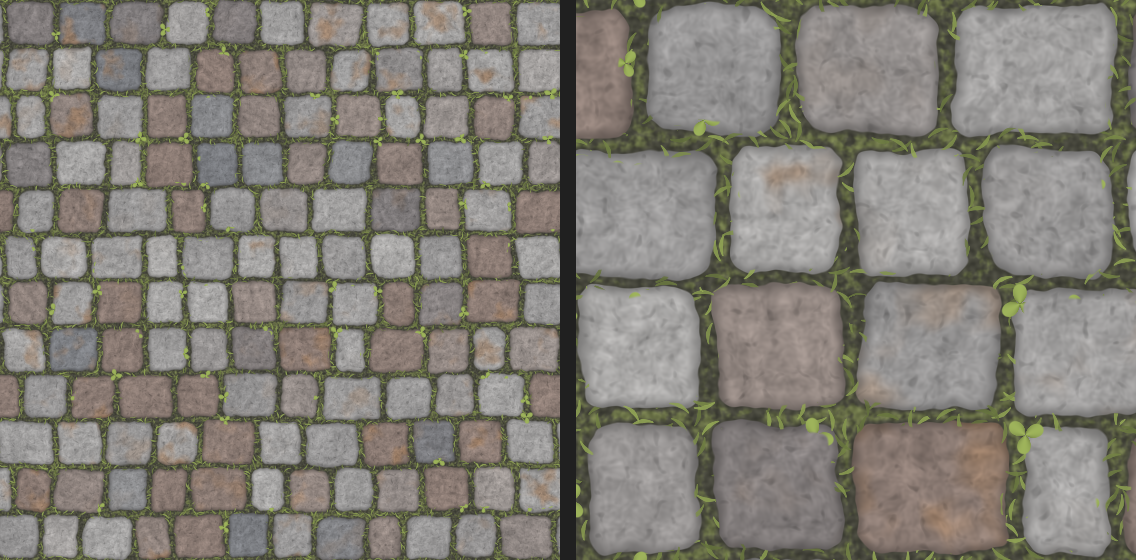
Left: the whole. Right: its middle third, enlarged.
Write a Shadertoy shader that draws this texture.

```glsl
// Old cobblestone paving: twelve staggered rows of worn setts with mossy, grassy joints.

// Layout, in canvas units; rows are listed from the bottom up
const float ROWS = 12.0;
const float ROW_STONES[12] = float[12](12., 12., 11., 11., 12., 12., 12., 11., 12., 12., 12., 11.);
const float ROW_SHIFT[12] = float[12](.061, .014, -.005, .037, .0, .09, .08, .018, .014, .013, .0, .009);
const vec2 JOINT = vec2(0.0100, 0.0080);   // width of vertical and horizontal joints
const float JOINT_JITTER = 0.30;           // share of a stone width
const float ROW_JITTER = 0.0045;
const float SKEW = 0.16;
const vec2 CORNER = vec2(0.010, 0.022);    // smallest and largest corner radius
const float GRASS_FREQ = 100.0;
const float SPRIG_FREQ = 26.0;
const float SPRIG_CHANCE = 0.16;

// Colours
const vec3 PALE_GREY = vec3(0.65, 0.645, 0.64);
const vec3 MID_GREY = vec3(0.57, 0.565, 0.565);
const vec3 SLATE = vec3(0.46, 0.47, 0.49);
const vec3 BROWN = vec3(0.53, 0.465, 0.435);
const vec3 RUST = vec3(0.60, 0.47, 0.36);
const vec3 SOIL = vec3(0.27, 0.27, 0.23);
const vec3 MOSS = vec3(0.42, 0.45, 0.28);
const vec3 GRASS_DARK = vec3(0.38, 0.43, 0.23);
const vec3 GRASS_LIGHT = vec3(0.59, 0.67, 0.34);

struct Stone { float dist; vec2 local; vec3 seed; };

vec3 hash3(vec3 p) {
    uvec3 v = uvec3(ivec3(floor(p)) + 4096) * 1664525u + 1013904223u;
    v.x += v.y * v.z; v.y += v.z * v.x; v.z += v.x * v.y;
    v ^= v >> 16u;
    v.x += v.y * v.z; v.y += v.z * v.x; v.z += v.x * v.y;
    return vec3(v & 0xffffu) / 65535.0;
}

mat2 rotation(float a) { return mat2(cos(a), sin(a), -sin(a), cos(a)); }

float cornerSlope(vec2 cell, vec2 offset, float freq) {
    float a = 6.2832 * hash3(vec3(mod(cell, freq), freq)).x;
    return dot(vec2(cos(a), sin(a)), offset);
}

// Gradient noise that tiles over the unit square
float noise(vec2 uv, float freq) {
    vec2 p = uv * freq, c = floor(p), f = p - c;
    vec2 w = f * f * f * (f * (f * 6.0 - 15.0) + 10.0);
    vec2 e = vec2(1, 0);
    return mix(mix(cornerSlope(c, f, freq), cornerSlope(c + e, f - e, freq), w.x),
               mix(cornerSlope(c + e.yx, f - e.yx, freq), cornerSlope(c + 1.0, f - 1.0, freq), w.x), w.y);
}

float fbm(vec2 uv, float freq) {
    return noise(uv, freq) + 0.55 * noise(uv, freq * 2.0) + 0.3 * noise(uv, freq * 4.0);
}

// Position of the i-th vertical joint in a row
float jointX(float row, float i) {
    float n = ROW_STONES[int(row)];
    return ROW_SHIFT[int(row)] + (i + JOINT_JITTER * (hash3(vec3(mod(i, n), row, 1)).x - 0.5)) / n;
}

Stone nearestStone(vec2 p) {
    Stone best = Stone(1.0, vec2(0), vec3(0));
    for (float dr = -1.0; dr <= 1.0; dr++) {
        float level = floor(p.y * ROWS) + dr, row = mod(level, ROWS);
        float n = ROW_STONES[int(row)];
        for (float dc = -1.0; dc <= 1.0; dc++) {
            float i = floor((p.x - ROW_SHIFT[int(row)]) * n) + dc;
            float left = jointX(row, i), right = jointX(row, i + 1.0);
            vec3 seed = hash3(vec3(mod(i, n), row, 2)), form = hash3(vec3(mod(i, n), row, 3));
            vec2 q = p - vec2(0.5 * (left + right), (level + 0.5) / ROWS + ROW_JITTER * (form.x - 0.5));
            q = rotation(0.07 * (form.y - 0.5)) * q;
            q.x += SKEW * (form.z - 0.5) * q.y;
            float radius = mix(CORNER.x, CORNER.y, seed.x * form.y);
            vec2 d = abs(q) - 0.5 * (vec2(right - left, 1.0 / ROWS) - JOINT) + radius;
            float dist = length(max(d, 0.0)) + min(max(d.x, d.y), 0.0) - radius;
            if (dist < best.dist) best = Stone(dist, q, seed);
        }
    }
    return best;
}

vec3 stoneColor(Stone s) {
    vec2 uv = s.local + s.seed.xy;
    vec3 kind = hash3(s.seed * 997.0);
    vec3 color = mix(MID_GREY, PALE_GREY, kind.x);
    color = mix(color, BROWN, 0.95 * smoothstep(0.55, 0.9, kind.y));
    color = mix(color, SLATE, 0.9 * smoothstep(0.82, 0.95, kind.z));
    // Rust stains, layered streaks, bumps and pits
    color = mix(color, RUST, 0.75 * smoothstep(0.0, 0.6, fbm(uv, 18.0)) * smoothstep(0.4, 0.95, s.seed.z));
    vec2 grainDir = rotation(6.2832 * kind.x) * s.local;
    float streak = noise(grainDir * vec2(0.18, 1) + s.seed.yz, 110.0) * smoothstep(0.3, 0.9, kind.y);
    float bump = fbm(uv + vec2(-0.002, 0.002), 40.0) - fbm(uv, 40.0);
    float grain = fbm(uv, 95.0) + 0.7 * noise(uv, 300.0);
    float pits = smoothstep(0.25, 0.55, noise(uv, 150.0));
    float tone = 1.0 + 0.09 * fbm(uv, 22.0) + 0.13 * streak - 0.16 * bump + 0.13 * grain - 0.13 * pits;
    float rim = smoothstep(0.001, -0.007, s.dist + 0.003 * grain);
    return color * tone * mix(0.76, 1.02, rim);
}

// Scattered short blades; reach lets some lie over the stone edges
vec3 addGrass(vec3 color, vec2 uv, float dist, float lush, float px) {
    vec2 p = uv * GRASS_FREQ, cell = floor(p);
    for (int k = 0; k < 9; k++) {
        vec2 c = cell + vec2(k % 3, k / 3) - 1.0;
        vec3 r = hash3(vec3(mod(c, GRASS_FREQ), 5)), t = hash3(vec3(mod(c, GRASS_FREQ), 6));
        vec2 q = rotation(6.2832 * r.z) * (p - c - r.xy);
        q.y += 0.35 * q.x * q.x;
        float along = clamp(q.x, -0.6, 0.6);
        float blade = length(q - vec2(along, 0)) - 0.13 * (1.0 - abs(along));
        float cover = 1.0 - smoothstep(-0.5, 0.5, blade / (px * GRASS_FREQ));
        cover *= step(t.x, 0.6 + lush) * smoothstep(-px, px, dist + 0.0035 * t.y * t.y);
        color = mix(color, mix(GRASS_DARK, GRASS_LIGHT, t.z), 0.85 * cover);
    }
    return color;
}

// Rare three-leaved sprigs rooted in the joints
vec3 addSprig(vec3 color, vec2 uv, float dist, float px) {
    vec2 cell = floor(uv * SPRIG_FREQ);
    vec3 r = hash3(vec3(cell, 8));
    vec2 q = uv - (cell + 0.35 + 0.3 * r.xy) / SPRIG_FREQ;
    float leaf = abs(cos(1.5 * atan(q.y, q.x) + 6.2832 * r.x));
    float edge = length(q) - 0.012 * leaf * (0.7 + 0.3 * r.y);
    float cover = smoothstep(px, -px, edge) * step(r.z, SPRIG_CHANCE) * smoothstep(-0.007, -0.005, dist);
    return mix(color, GRASS_LIGHT * (0.7 + 0.35 * leaf), cover);
}

void mainImage(out vec4 fragColor, in vec2 fragCoord) {
    vec2 uv = fragCoord / iResolution.xy;
    float px = 1.0 / iResolution.y;
    // Wavy rows and chipped outlines
    vec2 p = uv + vec2(0, 0.005 * noise(uv, 4.0));
    p += 0.0045 * vec2(noise(uv, 35.0), noise(uv + 0.37, 35.0));
    p += 0.002 * vec2(noise(uv, 110.0), noise(uv + 0.61, 110.0));
    Stone stone = nearestStone(p);

    float lush = 0.5 * fbm(uv, 9.0);
    float mossy = smoothstep(-0.4, 0.5, fbm(uv, 120.0) + lush) * smoothstep(0.0, 0.004, stone.dist);
    vec3 color = mix(SOIL, MOSS, mossy) * (1.0 + 0.35 * noise(uv, 260.0));
    color = mix(color, stoneColor(stone), smoothstep(px, -px, stone.dist));
    color = addGrass(color, uv, stone.dist, lush, px);
    color = addSprig(color, uv, stone.dist, px);
    fragColor = vec4(clamp(color, 0.0, 1.0), 1);
}
```
